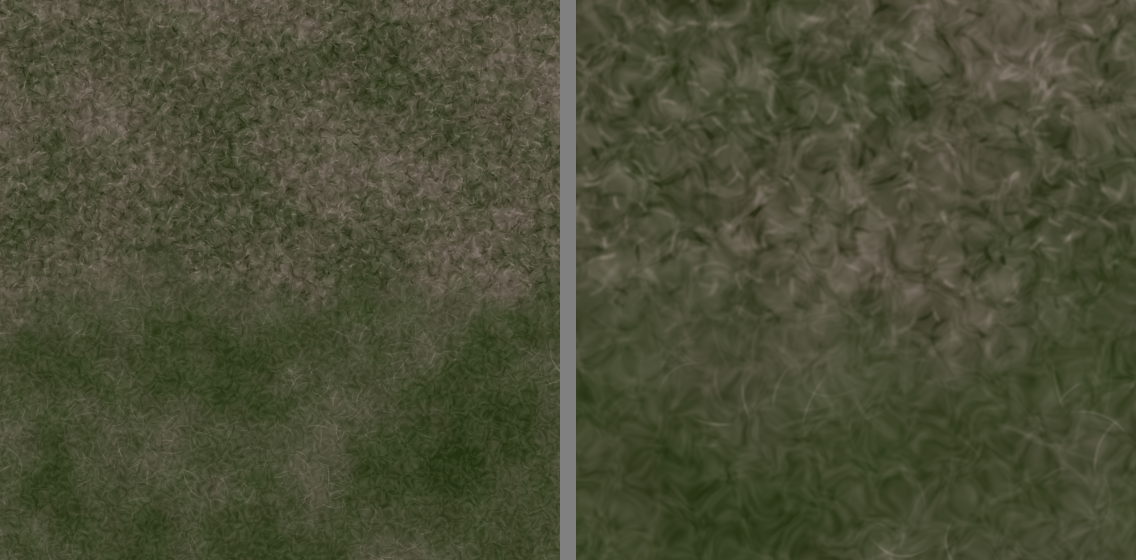
Left, the full canvas; right, a detail of the centre.
Write a WebGL 2 fragment shader that draws this texture.

```glsl
#version 300 es
precision highp float;
// Worn turf: coarse, dry, brownish grass above and finer, greener grass below.
// Gradient noise sets patches and grain, scattered curved blades add fibres,
// and the summed tone is mapped onto a muted olive ramp.

#define DARK_OLIVE vec3(0.205, 0.225, 0.125)
#define PALE_STRAW vec3(0.420, 0.408, 0.338)
#define BROWN_SHIFT vec3(0.014, -0.007, 0.012)
#define BORDER_HEIGHT 0.49
#define MEAN_TONE 0.43
#define PATCH_CONTRAST 0.42
#define DRY_GRAIN 0.62
#define GREEN_GRAIN 0.42
#define DRY_BLADES 0.50
#define GREEN_BLADES 0.40
#define DRY_CELLS 52.0
#define GREEN_CELLS 27.0

uniform vec2 u_resolution;
out vec4 fragColor;

// Integer hash giving three values from 0 to 1
vec3 hash3(vec2 cell, int seed) {
    uvec3 v = uvec3(ivec3(ivec2(cell), seed)) * 1664525u + 1013904223u;
    for (int i = 0; i < 2; i++) {
        v.x += v.y * v.z;
        v.y += v.z * v.x;
        v.z += v.x * v.y;
        v ^= v >> 16u;
    }
    return vec3(v & 65535u) / 65535.0;
}

float cornerSlope(vec2 cell, vec2 offset, int seed) {
    float angle = 6.2832 * hash3(cell, seed).x;
    return dot(vec2(cos(angle), sin(angle)), offset);
}

float gradientNoise(vec2 p, int seed) {
    vec2 cell = floor(p), f = p - cell;
    vec2 s = f * f * f * (f * (f * 6.0 - 15.0) + 10.0);
    vec2 e = vec2(1.0, 0.0);
    float low = mix(cornerSlope(cell, f, seed),
                    cornerSlope(cell + e.xy, f - e.xy, seed), s.x);
    float high = mix(cornerSlope(cell + e.yx, f - e.yx, seed),
                     cornerSlope(cell + e.xx, f - e.xx, seed), s.x);
    return mix(low, high, s.y);
}

float layeredNoise(vec2 p, int octaves, int seed) {
    float sum = 0.0, weight = 1.0;
    for (int i = 0; i < octaves; i++) {
        sum += weight * gradientNoise(p, seed + i);
        p = mat2(0.8, 0.6, -0.6, 0.8) * p * 2.03;
        weight *= 0.62;
    }
    return sum;
}

// Signed sum of curved blades, one per cell; shadeRange bounds their shades
float blades(vec2 p, float cells, float reach, float width, vec2 shadeRange, int seed) {
    vec2 q = p * cells, base = floor(q);
    float softWidth = max(width, 1.2 * cells / u_resolution.y);
    float sum = 0.0;
    for (int y = -1; y <= 1; y++)
    for (int x = -1; x <= 1; x++) {
        vec2 cell = base + vec2(x, y);
        vec3 place = hash3(cell, seed), form = hash3(cell, seed + 50);
        vec2 d = q - cell - place.xy;
        float angle = 3.1416 * place.z;
        vec2 axis = vec2(cos(angle), sin(angle));
        float along = dot(d, axis), across = dot(d, vec2(-axis.y, axis.x));
        across -= (form.x - 0.5) * 1.3 * along * along;
        float halfLength = reach * mix(0.5, 1.0, form.y);
        float body = 1.0 - smoothstep(0.4 * halfLength, halfLength, abs(along));
        float edge = 1.0 - smoothstep(0.0, softWidth, abs(across));
        sum += body * edge * mix(shadeRange.x, shadeRange.y, form.z);
    }
    return sum;
}

void main() {
    vec2 p = gl_FragCoord.xy / u_resolution.y;

    // Broad patches and the uneven border between dry and green turf
    float patches = layeredNoise(p * 4.5 + 3.7, 4, 1);
    float border = BORDER_HEIGHT + 0.14 * layeredNoise(p * 3.0 + 8.0, 3, 11);
    float dry = smoothstep(border - 0.09, border + 0.07, p.y);

    // Warped grain, coarser in the dry turf
    vec2 warp = vec2(gradientNoise(p * 46.0, 21), gradientNoise(p * 46.0, 22));
    vec2 bent = p + 0.012 * warp;
    float coarse = layeredNoise(bent * 62.0, 3, 25);
    float fine = layeredNoise(bent * 105.0, 2, 31);
    float clumps = gradientNoise(p * 24.0, 37);
    float grain = mix(GREEN_GRAIN * fine, DRY_GRAIN * coarse, dry);

    // Short light and dark strokes above, long pale fibres below
    float shortBlades = 0.0, longBlades = 0.0;
    for (int i = 0; i < 3; i++) {
        float size = 1.0 + 0.23 * float(i);
        vec2 shift = vec2(0.37, 0.61) * float(i);
        shortBlades += blades(p + shift, DRY_CELLS * size, 0.65, 0.17, vec2(-0.8, 1.0), 100 + i);
        longBlades += blades(p + shift, GREEN_CELLS * size, 0.88, 0.065, vec2(-0.2, 1.0), 200 + i);
    }
    float fibreCover = smoothstep(-0.45, 0.4, patches);
    float strokes = mix(GREEN_BLADES * fibreCover * longBlades, DRY_BLADES * shortBlades, dry);

    // Combine the tones and tint by how dry the turf is
    float tone = MEAN_TONE + mix(-0.15, 0.10, dry) + PATCH_CONTRAST * patches
               + 0.18 * clumps + grain + strokes;
    vec3 colour = mix(DARK_OLIVE, PALE_STRAW, clamp(tone, -0.2, 1.3));
    float brownness = mix(-0.7, 0.5, dry) + 1.2 * patches + gradientNoise(p * 17.0, 41);
    colour += BROWN_SHIFT * clamp(brownness, -1.3, 1.3);
    fragColor = vec4(colour, 1.0);
}
```
